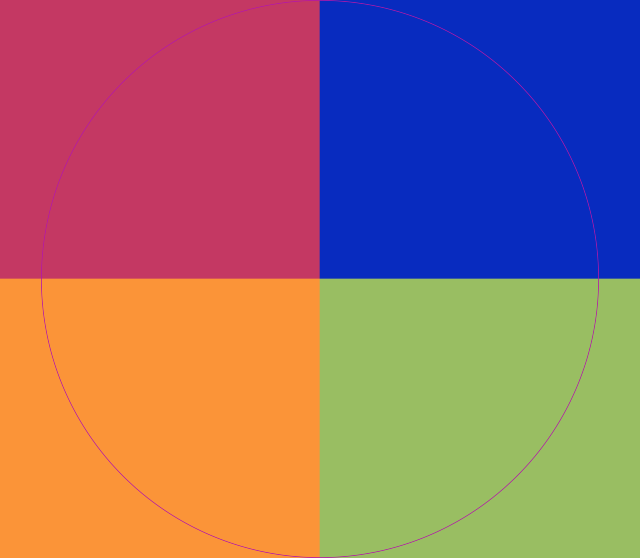
Reproduce this background procedurally as a Shadertoy shader.

```glsl
// Soft step across an edge, one pixel wide
float edge(float d, float pixel) {
    return smoothstep(-0.5 * pixel, 0.5 * pixel, d);
}

void mainImage(out vec4 fragColor, in vec2 fragCoord) {
    // Centred coordinates, canvas height = 1
    float pixel = 1.0 / iResolution.y;
    vec2 p = (fragCoord - 0.5 * iResolution.xy) * pixel;

    vec3 crimson = vec3(0.77, 0.22, 0.39);
    vec3 blue = vec3(0.03, 0.17, 0.75);
    vec3 orange = vec3(0.985, 0.58, 0.22);
    vec3 green = vec3(0.60, 0.745, 0.385);
    vec3 magenta = vec3(0.70, 0.09, 0.66);

    // Four quadrants
    float right = edge(p.x + 0.0007, pixel);
    float top = edge(p.y - 0.0007, pixel);
    vec3 color = mix(mix(orange, green, right), mix(crimson, blue, right), top);

    // Thin ring touching the top and bottom
    float ringDistance = abs(length(p) - 0.4993) - 0.00075;
    float ring = 1.0 - edge(ringDistance, pixel);
    color = mix(color, magenta, 0.85 * ring);

    fragColor = vec4(color, 1.0);
}
```
